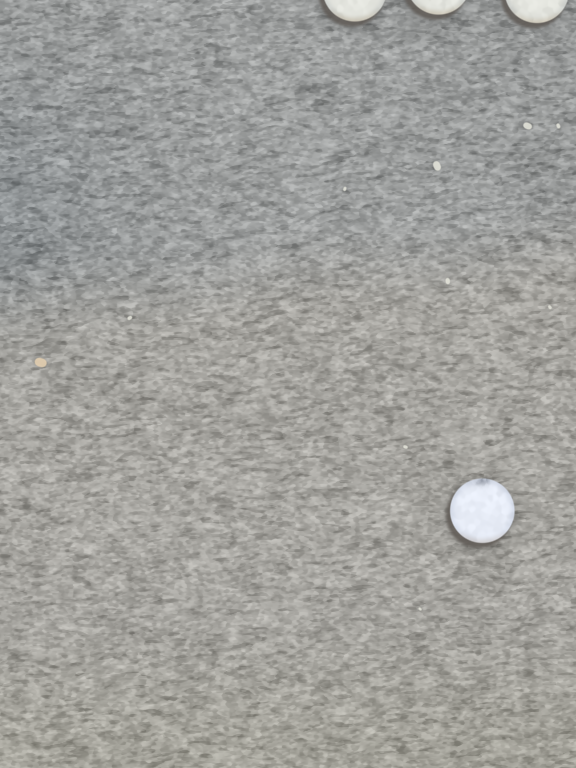
A Shadertoy shader for this texture:

```glsl
// Grey heathered felt lit by a cool shade above and warm light below,
// with pale round beads and a few crumbs. The fibres are stretched layers
// of smooth cellular noise; beads and crumbs are distance functions.

#define FIBRE_FINE 0.145
#define FIBRE_MID 0.105
#define FIBRE_BROAD 0.050
#define STREAK_DEPTH 0.085
#define BEAD_RADIUS 0.0420
#define SHADOW_SHIFT vec2(-0.0045, -0.0060)
#define WARM_FELT vec3(0.660, 0.654, 0.634)
#define COOL_FELT vec3(0.622, 0.630, 0.628)
#define SHADOW_COLOR vec3(0.38, 0.36, 0.34)
#define COOL_BEAD vec3(0.905, 0.925, 0.965)
#define CREAM_BEAD vec3(0.885, 0.890, 0.865)

vec3 hash3(ivec2 cell) {
    uvec3 h = uvec3(uint(cell.x + 4096), uint(cell.y + 4096), 77u);
    h = h * 1664525u + 1013904223u;
    h.x += h.y * h.z; h.y += h.z * h.x; h.z += h.x * h.y;
    h ^= h >> 16u;
    h.x += h.y * h.z; h.y += h.z * h.x; h.z += h.x * h.y;
    return vec3(h & 65535u) / 65535.0;
}

// Cell values blended by distance to their scattered centres, about zero
float cellNoise(vec2 p) {
    ivec2 base = ivec2(floor(p));
    vec2 local = fract(p);
    float sum = 0.0, total = 0.0;
    for (int y = -1; y <= 1; y++)
    for (int x = -1; x <= 1; x++) {
        vec3 h = hash3(base + ivec2(x, y));
        vec2 d = vec2(x, y) + h.xy - local;
        float weight = exp(-5.0 * dot(d, d));
        sum += weight * h.z;
        total += weight;
    }
    return sum / total - 0.5;
}

float fibres(vec2 p) {
    p.y -= 0.035 * p.x;
    p += 0.0012 * vec2(sin(p.y * 61.0 + p.x * 17.0), sin(p.x * 47.0 - p.y * 23.0));
    float fine = cellNoise(p * vec2(190.0, 310.0));
    float mid = cellNoise(p * vec2(90.0, 170.0) + 31.0);
    float broad = cellNoise(p * vec2(32.0, 54.0) + 67.0);
    float streak = cellNoise(p * vec2(72.0, 250.0) + 113.0);
    return FIBRE_FINE * fine + FIBRE_MID * mid + FIBRE_BROAD * broad
         - STREAK_DEPTH * smoothstep(0.08, 0.38, streak);
}

vec3 felt(vec2 p) {
    // Soft diagonal edge of the shade, strongest at the left
    float edge = 0.590 + 0.10 * p.x + 0.006 * sin(p.x * 19.0);
    float shade = smoothstep(-0.050, 0.080, p.y - edge);
    vec3 color = mix(WARM_FELT, COOL_FELT, shade);
    vec2 d = (p - vec2(-0.02, 0.73)) / vec2(0.17, 0.17);
    color -= vec3(0.060, 0.050, 0.040) * exp(-dot(d, d));
    color -= 0.015 * smoothstep(0.50, 0.75, p.x) * smoothstep(0.55, 0.80, p.y);
    // Faint yellow cast along the bottom
    color -= vec3(0.006, 0.006, 0.020) * (1.0 - smoothstep(0.0, 0.22, p.y));
    return color + fibres(p);
}

void addBead(inout vec3 color, vec2 p, vec2 center, vec3 tint, float px) {
    vec2 q = p - center;
    float d = length(q) - BEAD_RADIUS;
    float shadow = length(q - SHADOW_SHIFT) - BEAD_RADIUS;
    color *= 1.0 - 0.14 * exp(-max(shadow, 0.0) * 110.0);
    color = mix(color, SHADOW_COLOR, 0.85 * (1.0 - smoothstep(-0.003, 0.004, shadow)));

    // Domed surface with a dim rim, a warm foot and faint scuffs
    vec2 n = q / BEAD_RADIUS;
    vec3 surface = tint + 0.020 * (1.0 - dot(n, n)) - 0.010;
    float rim = smoothstep(0.76, 1.0, length(n));
    surface -= rim * vec3(0.060, 0.055, 0.045);
    surface -= vec3(0.01, 0.04, 0.08) * rim * smoothstep(0.5, 1.0, -n.y);
    surface += 0.06 * cellNoise(p * vec2(150.0, 130.0) + 19.0);
    color = mix(color, surface, 1.0 - smoothstep(-px, px, d));
}

void addCrumb(inout vec3 color, vec2 p, vec3 crumb, vec3 tint, float px) {
    vec2 q = p - crumb.xy;
    float angle = atan(q.y, q.x + 0.00001);
    float d = length(q) - crumb.z * (1.0 + 0.16 * sin(2.0 * angle + crumb.x * 40.0));
    color *= 1.0 - 0.10 * exp(-max(d, 0.0) * 500.0);
    color = mix(color, tint, 0.9 * (1.0 - smoothstep(-px, px, d)));
}

void mainImage(out vec4 fragColor, in vec2 fragCoord) {
    vec2 p = fragCoord / iResolution.y;
    float px = 1.0 / iResolution.y;
    vec3 color = felt(p);

    // Crumbs: centre and radius
    vec3 crumbs[9] = vec3[9](
        vec3(0.569, 0.784, 0.0055), vec3(0.687, 0.836, 0.0050),
        vec3(0.727, 0.836, 0.0028), vec3(0.583, 0.634, 0.0035),
        vec3(0.169, 0.586, 0.0028), vec3(0.449, 0.754, 0.0024),
        vec3(0.528, 0.418, 0.0026), vec3(0.716, 0.600, 0.0024),
        vec3(0.547, 0.207, 0.0020));
    for (int i = 0; i < 9; i++)
        addCrumb(color, p, crumbs[i], vec3(0.89, 0.89, 0.85), px);
    addCrumb(color, p, vec3(0.053, 0.528, 0.0068), vec3(0.89, 0.81, 0.69), px);

    // Three beads cut by the top edge and a single one below
    vec2 row[3] = vec2[3](vec2(0.462, 1.014), vec2(0.571, 1.023), vec2(0.699, 1.012));
    for (int i = 0; i < 3; i++)
        addBead(color, p, row[i], CREAM_BEAD, px);
    vec2 single = vec2(0.628, 0.335);
    addBead(color, p, single, COOL_BEAD, px);

    // Small grey smudge at the top of the single bead
    vec2 s = (p - single - vec2(0.0, 0.039)) / vec2(0.010, 0.007);
    color -= 0.20 * exp(-dot(s, s)) * (1.0 + cellNoise(p * 260.0));

    fragColor = vec4(clamp(color, 0.0, 1.0), 1.0);
}
```
